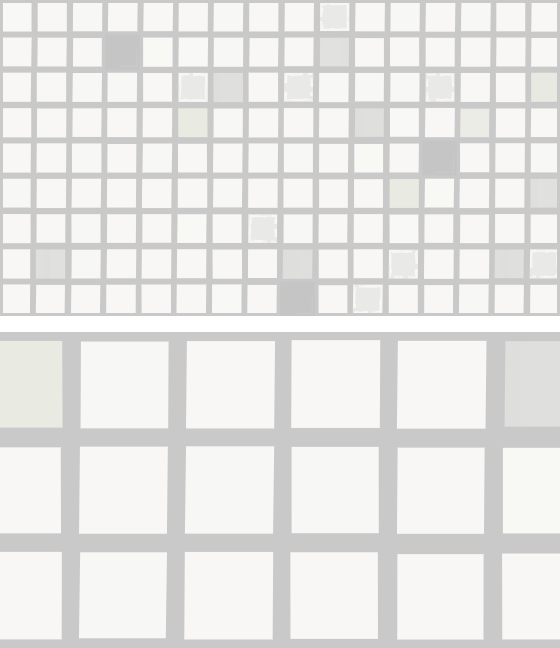
Top: the whole. Bottom: its middle third, enlarged.
Reproduce this pattern procedurally as a Shadertoy shader.

```glsl
// Pale wall tiles, 16 across and 9 down, in a grey grout with a slight lean.
// Each tile is a box distance in its own cell; a modular permutation of the
// cell number picks the few grey, greenish, worn and missing tiles.

const vec2 GRID = vec2(16.0, 9.0);
const vec2 FIRST_CENTRE = vec2(0.458, 0.477);
const vec2 PITCH = vec2(1.0083, 1.0055);
const vec2 TILE_HALF = vec2(0.413, 0.409);
const float LEAN = 0.006;
const float MARGIN = 0.085;

const vec3 GROUT = vec3(0.787);
const vec3 MISSING = vec3(0.773);
const vec3 WHITE = vec3(0.972, 0.969, 0.961);
const vec3 GREY = vec3(0.875, 0.875, 0.868);
const vec3 WORN = vec3(0.914, 0.914, 0.908);
const vec3 GREENISH = vec3(0.915, 0.922, 0.893);

float hash(vec2 p) {
    vec3 q = fract(vec3(p.xyx) * 0.1031);
    q += dot(q, q.yzx + 33.33);
    return fract((q.x + q.y) * q.z);
}

float boxDistance(vec2 p, vec2 halfSize) {
    vec2 d = abs(p) - halfSize;
    return length(max(d, 0.0)) + min(max(d.x, d.y), 0.0);
}

// Antialiased coverage of the inside of a distance field.
float fill(float distance, float pixel) {
    return clamp(0.5 - distance / pixel, 0.0, 1.0);
}

// Cubing modulo a prime shuffles the cells and keeps the kinds' counts exact.
int shuffledRank(ivec2 cell) {
    int n = 15 * (1 + cell.x + 16 * cell.y) % 149;
    int cube = (n * n % 149) * n % 149;
    return (cube + 2) % 149;
}

// Broken bright strip along the rim, with a new width for each segment.
float wornRim(vec2 p, vec2 halfSize, vec2 seed, float pixel) {
    vec2 depth = halfSize - abs(p);
    bool upright = depth.x < depth.y;
    float along = upright ? p.y : p.x;
    float side = upright ? sign(p.x) : 3.0 * sign(p.y);
    vec2 key = seed * 7.0 + vec2(floor(along * 8.0) + 20.0, side * 11.0 + 50.0);
    float chip = hash(key);
    float width = chip < 0.15 ? 0.0 : mix(0.055, 0.095, chip);
    float rim = min(depth.x, depth.y);
    float strip = fill(rim - width, pixel);
    float scratch = fill(abs(rim - 0.025) - 0.008, pixel);
    return strip * (1.0 - 0.7 * scratch * step(0.5, hash(key + 31.0)));
}

// Colour of one tile face, by its kind.
vec3 tileFace(vec2 p, vec2 halfSize, vec2 cell, int rank, float pixel) {
    float tone = hash(cell + 71.0) - 0.5;
    if (rank < 9) {
        return mix(WORN, WHITE, wornRim(p, halfSize, cell, pixel));
    }
    if (rank < 19) {
        float band = hash(vec2(floor(p.x * 5.0) + 9.0, cell.x + cell.y * 16.0));
        return GREY + 0.012 * tone + 0.008 * (band - 0.5);
    }
    if (rank < 23) {
        return GREENISH + tone * vec3(0.018, 0.016, 0.03);
    }
    return WHITE + 0.004 * tone;
}

void mainImage(out vec4 fragColor, in vec2 fragCoord) {
    vec2 p = fragCoord / iResolution.xy * GRID;
    float pixel = GRID.y / iResolution.y;

    // Cell number, counted from the top left, and place within the cell.
    vec2 leaned = p - vec2(LEAN * (p.y - 0.5 * GRID.y), 0.0);
    vec2 g = (leaned - FIRST_CENTRE) / PITCH + 0.5;
    vec2 id = clamp(floor(g), vec2(0.0), GRID - 1.0);
    vec2 cell = vec2(id.x, GRID.y - 1.0 - id.y);
    vec2 local = g - id - 0.5;
    int rank = shuffledRank(ivec2(cell));

    // Small shifts, size changes and skews from tile to tile.
    vec2 shift = vec2(hash(cell + 3.0), hash(cell + 17.0)) - 0.5;
    vec2 q = local - 0.016 * shift;
    q.x -= 0.02 * (hash(cell + 41.0) - 0.5) * q.y;
    vec2 halfSize = TILE_HALF + 0.012 * (hash(cell + 29.0) - 0.5);

    // The outer tiles are trimmed by a grout border.
    float border = boxDistance(p - 0.5 * GRID, 0.5 * GRID - MARGIN);
    float tile = boxDistance(q, halfSize);

    vec3 colour = GROUT;
    if (rank >= 9 && rank < 12) {
        // Missing tile: a dark patch over the joints and a faint corner line.
        colour = mix(colour, MISSING, fill(boxDistance(local, vec2(0.49)), pixel));
        float line = fill(abs(tile) - 0.008, pixel);
        colour += 0.035 * line * step(0.0, q.x - q.y - 0.35);
    } else {
        vec3 face = tileFace(q, halfSize, cell, rank, pixel);
        colour = mix(colour, face, fill(max(tile, border), pixel));
    }
    fragColor = vec4(colour, 1.0);
}
```
